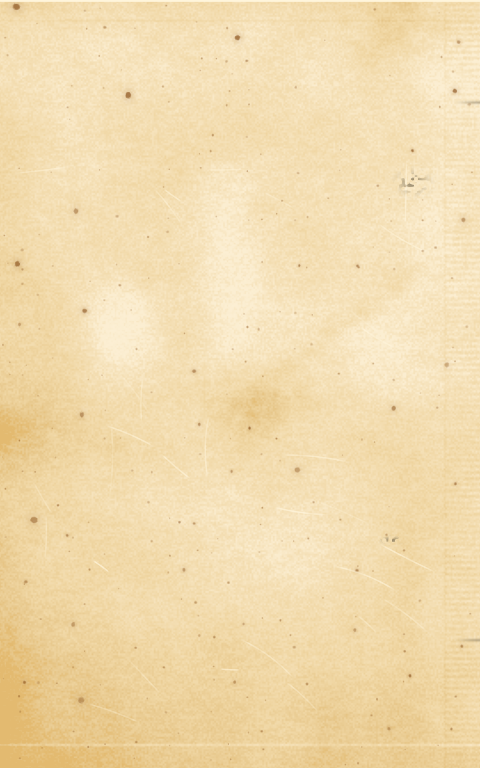
Write a Shadertoy shader that draws this texture.

```glsl
// Old foxed paper: an age value, built from soft stains and layered sines,
// picks a tint from cream to ochre. Grain, cellular specks, pale scratches
// and a ribbed strip along the right edge are laid over it.

const vec3 CREAM  = vec3(0.985, 0.930, 0.815);
const vec3 IVORY  = vec3(0.96, 0.88, 0.72);
const vec3 STRAW  = vec3(0.94, 0.84, 0.64);
const vec3 HONEY  = vec3(0.91, 0.79, 0.56);
const vec3 OCHRE  = vec3(0.89, 0.73, 0.44);
const vec3 RUST   = vec3(0.55, 0.33, 0.12);
const vec3 SOOT   = vec3(0.45, 0.40, 0.30);
const vec3 SCRAPE = vec3(1.00, 0.96, 0.86);

const float PAGE_HEIGHT  = 1.6;   // page width is 1
const float BASE_AGE     = 0.29;
const float CLOUD_AMOUNT = 0.13;
const float BLOTCH_AMOUNT = 0.30;
const float GRAIN_AMOUNT = 0.26;
const int   SCRATCHES    = 30;
const float STRIP_LEFT   = 0.927;
const float RIB_COUNT    = 128.0;
const mat2  TURN = mat2(0.8, 0.6, -0.6, 0.8);

float hash(vec2 p) {
    vec3 q = fract(vec3(p.xyx) * 0.1031);
    q += dot(q, q.yzx + 33.33);
    return fract((q.x + q.y) * q.z);
}

vec2 hash2(vec2 p) { return vec2(hash(p), hash(p + 71.7)); }

float valueNoise(vec2 p) {
    vec2 i = floor(p), f = fract(p);
    f = f * f * (3.0 - 2.0 * f);
    return mix(mix(hash(i), hash(i + vec2(1, 0)), f.x),
               mix(hash(i + vec2(0, 1)), hash(i + vec2(1, 1)), f.x), f.y);
}

// Layered, warped sines for broad clouding
float clouds(vec2 p) {
    float sum = 0.0, amp = 0.6;
    for (int i = 0; i < 5; i++) {
        p = TURN * p * 1.7 + 2.3;
        p += 0.6 * sin(p.yx * 1.3 + float(i));
        sum += amp * sin(p.x) * sin(p.y);
        amp *= 0.62;
    }
    return sum;
}

// Finer mottling, centred on zero
float blotches(vec2 p) {
    float sum = 0.0, amp = 0.5;
    for (int i = 0; i < 4; i++) {
        sum += amp * (valueNoise(p) - 0.5);
        p = TURN * p * 2.1 + 5.1;
        amp *= 0.6;
    }
    return sum;
}

float blob(vec2 p, vec2 centre, vec2 radius) {
    vec2 d = (p - centre) / radius;
    return exp(-dot(d, d));
}

// One round speck in some cells; x is the core, y a soft halo
vec2 specks(vec2 p, float cells, float density, float radius, float px) {
    vec2 id = floor(p * cells) + cells * 3.0;
    vec2 centre = 0.25 + 0.5 * hash2(id);
    float size = radius * mix(0.35, 1.0, pow(hash(id + 13.1), 2.0));
    vec2 d = (fract(p * cells) - centre) / cells;
    d.x *= mix(0.8, 1.3, hash(id + 5.7));
    float r = length(d) + 0.3 * size * (valueNoise(p * 300.0) - 0.5);
    float on = step(hash(id + 29.3), density) * mix(0.45, 1.0, hash(id + 41.9));
    return on * vec2(1.0 - smoothstep(size - px, size + px, r), exp(-r * r / (size * size * 5.0)));
}

// Short, slightly bowed pale lines, mostly falling to the right
float scratches(vec2 p, float px) {
    float cover = 0.0;
    for (int i = 0; i < SCRATCHES; i++) {
        vec2 seed = vec2(float(i) * 3.7 + 1.0, 19.0);
        vec2 centre = hash2(seed) * vec2(0.85, 1.2) + vec2(0.06, 0.08);
        float angle = mix(0.15, -1.1, hash(seed + 2.0));
        if (i % 6 == 0) angle = 1.55;
        vec2 dir = vec2(cos(angle), sin(angle));
        vec2 d = p - centre;
        float along = dot(d, dir), reach = mix(0.02, 0.085, hash(seed + 4.0));
        float bow = (hash(seed + 6.0) - 0.5) * 3.0 * along * along;
        float across = abs(dot(d, vec2(-dir.y, dir.x)) - bow);
        float line = 1.0 - smoothstep(0.0004, 0.0006 + px, across);
        line *= 1.0 - smoothstep(reach * 0.7, reach, abs(along));
        cover = max(cover, line * mix(0.3, 0.9, hash(seed + 8.0)));
    }
    return cover * (0.5 + 0.5 * valueNoise(p * 60.0));
}

float paperAge(vec2 p, vec2 uv) {
    float mottle = blotches(p * 9.0);
    float age = BASE_AGE + 0.28 * (0.5 - uv.y);
    age += exp(-5.5 * uv.x) * mix(0.50, 0.14, uv.y);
    age += 0.22 * exp(-9.0 * uv.y) + 0.25 * exp(-32.0 * (1.0 - uv.y));

    // Brown stains, broken up by the mottling
    float stain = 0.45 * blob(p, vec2(0.53, 0.76), vec2(0.10, 0.06));
    stain += 0.32 * blob(p, vec2(0.03, 0.70), vec2(0.12, 0.07));
    stain += 0.35 * blob(p, vec2(0.82, 1.55), vec2(0.11, 0.06));
    vec2 fromFold = TURN * vec2(1, 0);
    vec2 d = p - vec2(0.70, 0.91);
    float along = dot(d, fromFold), across = dot(d, vec2(-fromFold.y, fromFold.x));
    stain += 0.22 * exp(-pow(along / 0.2, 2.0) - pow(across / 0.022, 2.0));
    age += stain * (1.0 + 2.5 * mottle);

    // Bleached patches
    age -= 0.40 * blob(p, vec2(0.26, 0.91), vec2(0.10, 0.11));
    age -= 0.30 * blob(p, vec2(0.48, 1.00), vec2(0.07, 0.22));
    age -= 0.22 * blob(p, vec2(0.59, 0.44), vec2(0.14, 0.15));
    age -= 0.25 * blob(p, vec2(0.80, 0.85), vec2(0.09, 0.11));
    age -= 0.10 * smoothstep(0.82, 0.95, uv.x);

    age += CLOUD_AMOUNT * clouds(p * 2.2) + BLOTCH_AMOUNT * mottle;
    age += GRAIN_AMOUNT * (valueNoise(p * 270.0) - 0.5);
    return age + 0.10 * (valueNoise(p * vec2(40.0, 190.0)) - 0.5);
}

vec3 paperTint(float age) {
    float t = clamp(age, 0.0, 1.0) * 4.0;
    vec3 tint = mix(CREAM, IVORY, clamp(t, 0.0, 1.0));
    tint = mix(tint, STRAW, clamp(t - 1.0, 0.0, 1.0));
    tint = mix(tint, HONEY, clamp(t - 2.0, 0.0, 1.0));
    tint = mix(tint, OCHRE, clamp(t - 3.0, 0.0, 1.0));
    return tint + 0.06 * clamp(-age, 0.0, 0.4) * vec3(0.3, 0.7, 1.5);
}

void mainImage(out vec4 fragColor, in vec2 fragCoord) {
    vec2 uv = fragCoord / iResolution.xy;
    vec2 p = uv * vec2(1.0, PAGE_HEIGHT);
    float px = 1.0 / iResolution.x;
    float age = paperAge(p, uv);

    // Ribbed strip and its seam
    float strip = smoothstep(STRIP_LEFT - px, STRIP_LEFT + px, uv.x);
    float ribs = sin(uv.y * RIB_COUNT * 6.2832);
    age += strip * (0.07 * ribs * (0.5 + valueNoise(p * 14.0)) + 0.04);
    age += 0.10 * exp(-pow((uv.x - STRIP_LEFT) / 0.003, 2.0));

    // Faint ruled creases near the top and bottom
    age += 0.13 * exp(-pow((uv.y - 0.973) / 0.0016, 2.0));
    age -= 0.28 * exp(-pow((uv.y - 0.030) / 0.0018, 2.0));
    vec3 color = paperTint(age);

    color = mix(color, SCRAPE, scratches(p, px));

    // Rust foxing and sooty marks
    vec2 large = specks(p, 9.0, 0.30, 0.0065, px);
    vec2 small = specks(p + 0.37, 30.0, 0.16, 0.0028, px);
    color = mix(color, RUST, 0.75 * large.x + 0.16 * large.y * (1.0 - large.x));
    color = mix(color, RUST, 0.55 * small.x);
    float smudge = blob(p, vec2(0.86, 1.22), vec2(0.025, 0.018))
                 + blob(p, vec2(0.815, 0.475), vec2(0.016, 0.006));
    color = mix(color, SOOT, 0.7 * smudge * smoothstep(0.5, 0.75, valueNoise(p * 150.0)));
    float tear = abs(abs(uv.y - 0.5165) - 0.35);
    color = mix(color, SOOT, 0.4 * smoothstep(0.94, 1.0, uv.x) * exp(-pow(tear / 0.002, 2.0)));

    // Worn top edge
    color = mix(color, SCRAPE, smoothstep(0.9965, 0.9985, uv.y));
    fragColor = vec4(color, 1.0);
}
```
